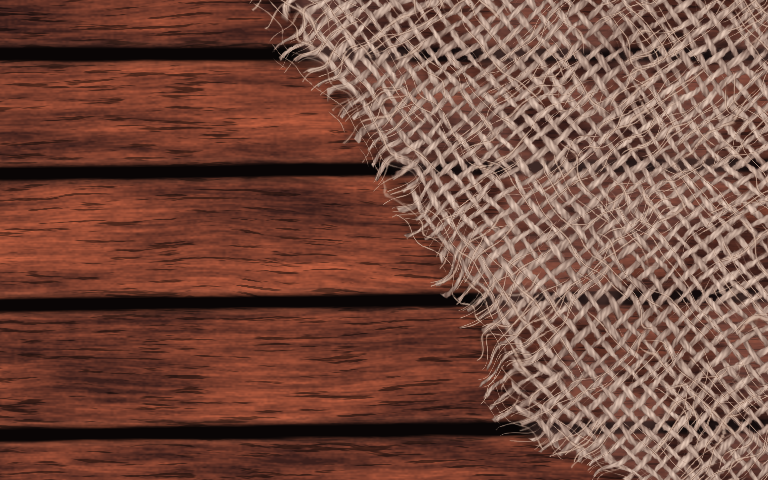
A Shadertoy shader for this texture:

```glsl
// Dark stained wooden planks with a frayed burlap cloth across the right side.

const float CELL = 0.0310; // spacing of the burlap threads

float hash(vec2 p) {
    return fract(sin(dot(p, vec2(127.1, 311.7))) * 43758.5453);
}

float noise(vec2 p) {
    vec2 i = floor(p), f = fract(p);
    f = f * f * (3.0 - 2.0 * f);
    return mix(mix(hash(i), hash(i + vec2(1, 0)), f.x),
               mix(hash(i + vec2(0, 1)), hash(i + vec2(1, 1)), f.x), f.y);
}

float fbm(vec2 p) {
    float sum = 0.0, amp = 0.5;
    for (int i = 0; i < 4; i++) {
        sum += amp * noise(p);
        p = p * 2.03 + 17.1;
        amp *= 0.5;
    }
    return sum;
}

float glow(vec2 p, vec2 center, vec2 size) {
    vec2 d = (p - center) / size;
    return exp(-dot(d, d));
}

// Planks separated by narrow, slightly rising gaps.
vec3 planks(vec2 p, float px) {
    vec4 gaps = vec4(0.8865, 0.6380, 0.3640, 0.0938);
    float board = 0.0, above = 1.0, below = 1.0;
    for (int i = 0; i < 4; i++) {
        float d = p.y - gaps[i] - 0.012 * p.x * step(0.5, float(i));
        board += step(d, 0.0);
        if (d > 0.0) above = min(above, d);
        else below = min(below, -d);
    }

    // Grain bends around slow waves and breaks into thin dark pores.
    vec2 g = p + vec2(board * 3.7, board * 1.9);
    g.y += 0.06 * fbm(g * vec2(1.8, 5.0));
    float broad = fbm(g * vec2(3.0, 15.0));
    float grain = fbm(g * vec2(7.0, 100.0));
    float fine = noise(g * vec2(45.0, 260.0));
    float speckle = noise(p * vec2(150.0, 230.0));
    float pores = smoothstep(0.54, 0.66, fbm(g * vec2(12.0, 150.0) + 31.0));
    float tone = 0.47 + 1.0 * (broad - 0.47) + 0.75 * (grain - 0.47);
    tone += 0.22 * (fine - 0.5) + 0.16 * (speckle - 0.5);

    // Worn orange areas and sooty stains.
    tone += 0.26 * glow(p, vec2(0.18, 0.51), vec2(0.28, 0.07));
    tone += 0.25 * glow(p, vec2(0.57, 0.75), vec2(0.22, 0.06));
    tone += 0.20 * glow(p, vec2(0.65, 0.43), vec2(0.30, 0.05));
    tone -= 0.27 * glow(p, vec2(0.72, 0.57), vec2(0.25, 0.05));
    tone -= 0.25 * glow(p, vec2(0.10, 0.42), vec2(0.22, 0.03));
    tone -= 0.18 * glow(p, vec2(0.10, 0.24), vec2(0.25, 0.07));
    tone -= 0.13 * (step(board, 0.5) + step(3.5, board));
    vec3 col = mix(vec3(0.23, 0.12, 0.105), vec3(0.74, 0.37, 0.25), clamp(tone, 0.0, 1.0));
    col *= 1.0 - 0.45 * pores;

    // Rounded lips catch light before falling into the gap.
    float lip = exp(-pow((below - 0.020) / 0.006, 2.0)) + exp(-pow((above - 0.023) / 0.006, 2.0));
    col += vec3(0.13, 0.08, 0.06) * lip * (0.4 + grain);
    float edge = min(above, below) + 0.006 * (grain - 0.5);
    col *= 0.6 + 0.4 * smoothstep(0.010, 0.034, edge);
    return mix(vec3(0.035, 0.02, 0.02), col, smoothstep(0.0115 - px, 0.0145 + px, edge));
}

// Signed distance to the cloth border, positive inside the cloth.
float clothInside(vec2 p) {
    float border = 0.595 + 0.634 * (1.0 - p.y);
    border -= 0.045 * exp(-pow((p.y - 0.885) / 0.045, 2.0));
    border -= 0.075 * exp(-pow((p.y - 0.14) / 0.08, 2.0));
    border += 0.08 * smoothstep(0.08, 0.0, p.y);
    return 0.84 * (p.x - border);
}

// c.x crosses threads, c.y follows them; returns coverage and roundness.
vec2 thread(vec2 c, float seed, float thick, float aa) {
    float id = floor(c.x);
    float sway = 0.36 * (noise(vec2(c.y * 0.6, id * 7.3 + seed)) - 0.5);
    float width = thick * (0.65 + 0.8 * noise(vec2(c.y * 0.9 + 9.0, id * 3.1 + seed)));
    float x = abs(fract(c.x) - 0.5 + sway);
    float fuzz = 0.14 * (noise(c * vec2(8.0, 5.0) + seed) - 0.5);
    float cover = 1.0 - smoothstep(width - aa, width + aa, x + fuzz);
    return vec2(cover, sqrt(max(0.0, 1.0 - x * x / (width * width))));
}

// Twisted strands darken toward the thread's sides and crossings.
vec3 jute(vec2 c, float roundness, float lift) {
    float twist = 0.5 + 0.5 * sin(c.x * 20.0 + c.y * 9.0 + 5.0 * noise(c * 1.5));
    float strand = noise(vec2(c.x * 9.0 + c.y * 3.0, c.y * 4.0));
    float bump = lift * abs(sin(3.14159 * c.y));
    float light = -0.02 + 0.42 * roundness + 0.28 * strand + 0.18 * twist + 0.16 * bump;
    light += 0.5 * (fbm(c * 0.22) - 0.47);
    return mix(vec3(0.30, 0.20, 0.17), vec3(0.90, 0.79, 0.72), clamp(light, 0.0, 1.0));
}

void mainImage(out vec4 fragColor, in vec2 fragCoord) {
    float px = 1.0 / iResolution.y;
    vec2 p = fragCoord * px;
    float inside = clothInside(p) + 0.025 * (noise(p * 23.0) - 0.5);
    vec3 col = planks(p, px);

    // Shade and loose fluff soften the wood seen through the holes.
    float under = smoothstep(-0.02, 0.035, inside);
    float murk = smoothstep(0.3, 0.62, fbm(p * vec2(9.0, 14.0)));
    vec3 hole = col * 0.5 + mix(vec3(0.05, 0.03, 0.03), vec3(0.22, 0.15, 0.135), murk);
    col = mix(col * (1.0 - 0.35 * smoothstep(-0.05, 0.0, inside)), hole, under);

    // Bent weave axes: x runs along the border, y runs out through the fringe.
    float loose = 1.0 - smoothstep(-0.03, 0.08, inside);
    vec2 bend = vec2(noise(p * 4.0), noise(p * 4.0 + 40.0)) - 0.5;
    vec2 curl = vec2(noise(p * 16.0), noise(p * 16.0 + 7.0)) - 0.5;
    vec2 q = p + 0.045 * bend + (0.006 + 0.035 * loose) * curl;
    vec2 c = vec2(dot(q, vec2(0.64, -0.77)), dot(q, vec2(0.77, 0.64))) / CELL;
    float aa = px / CELL;
    vec2 weft = thread(c, 3.0, 0.20 - 0.05 * loose, aa);
    vec2 cross = thread(c.yx, 71.0, 0.19, aa);

    // Outward threads end at random lengths; parallel ones stop sooner.
    float tail = 0.005 + 0.045 * hash(vec2(floor(c.x), 5.0));
    weft.x *= smoothstep(-tail - px, -tail + px, inside);
    cross.x *= smoothstep(0.006 - px, 0.006 + px, inside);
    float parity = mod(floor(c.x) + floor(c.y), 2.0);
    float lift = 2.0 * parity - 1.0;
    vec3 weftColor = jute(c, weft.y, lift);
    vec3 crossColor = jute(c.yx + 50.0, cross.y, -lift);
    vec3 first = mix(mix(col, crossColor, cross.x), weftColor, weft.x);
    vec3 second = mix(mix(col, weftColor, weft.x), crossColor, cross.x);
    col = mix(second, first, parity);

    // Thin fibres fray past the border and wander over the weave.
    for (int i = 0; i < 3; i++) {
        float k = float(i);
        vec2 h = c + 1.4 * vec2(noise(c * 0.5 + k * 13.0), noise(c * 0.5 + k * 29.0));
        h = (i == 2 ? h.yx : h) * vec2(1.3, 1.0) + k * 0.37;
        vec2 fibre = thread(h, 17.0 + k * 31.0, 0.06, aa);
        float reach = 0.065 * hash(vec2(floor(h.x), k + 2.0));
        float shown = smoothstep(-reach - px, -reach + px, inside);
        shown *= mix(smoothstep(0.45, 0.6, noise(h * vec2(1.0, 0.3) + 20.0)), 1.0, 0.7 * loose);
        col = mix(col, mix(vec3(0.48, 0.35, 0.29), vec3(0.82, 0.70, 0.62), fibre.y), 0.75 * fibre.x * shown);
    }
    fragColor = vec4(col, 1.0);
}
```
